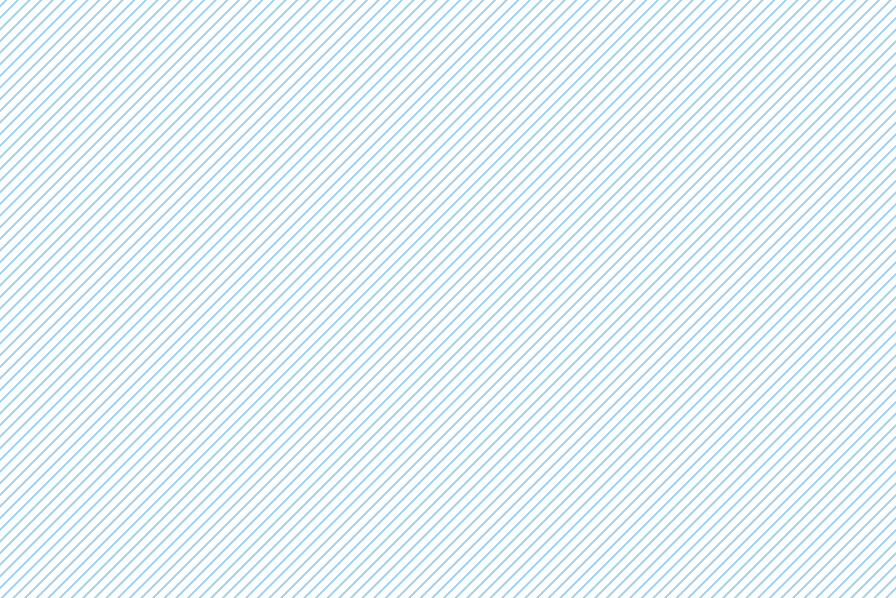
Give the GLSL for this pattern, as a WebGL 2 fragment shader.

```glsl
#version 300 es
precision highp float;
// Fine diagonal pinstripes in pale sky blue on white, rising to the right.

uniform vec2 u_resolution;
out vec4 fragColor;

const float STRIPES_ACROSS = 77.0;  // repeats along the canvas width
const float LINE_SHARE = 0.235;     // line width as a share of one repeat
const float PHASE = 0.35;           // offset of the first stripe, in repeats
const float SOFTNESS = 0.8;         // width of the edge ramp, in pixels
const vec3 PAPER = vec3(0.992, 1.0, 1.0);
const vec3 INK = vec3(0.635, 0.815, 0.918);

// Coverage of a 45 degree line, with a narrow linear ramp at its edges.
float stripeCoverage(float across, float pixel) {
    float period = inversesqrt(2.0) / STRIPES_ACROSS;
    float cell = fract(across * STRIPES_ACROSS + PHASE) - 0.5;
    float edge = (0.5 * LINE_SHARE - abs(cell)) * period;
    return clamp(edge / (SOFTNESS * pixel) + 0.5, 0.0, 1.0);
}

void main() {
    // Canvas width is one unit, so the stripes keep their angle.
    vec2 p = gl_FragCoord.xy / u_resolution.x;
    float coverage = stripeCoverage(p.x - p.y, 1.0 / u_resolution.x);
    fragColor = vec4(mix(PAPER, INK, coverage), 1.0);
}
```
